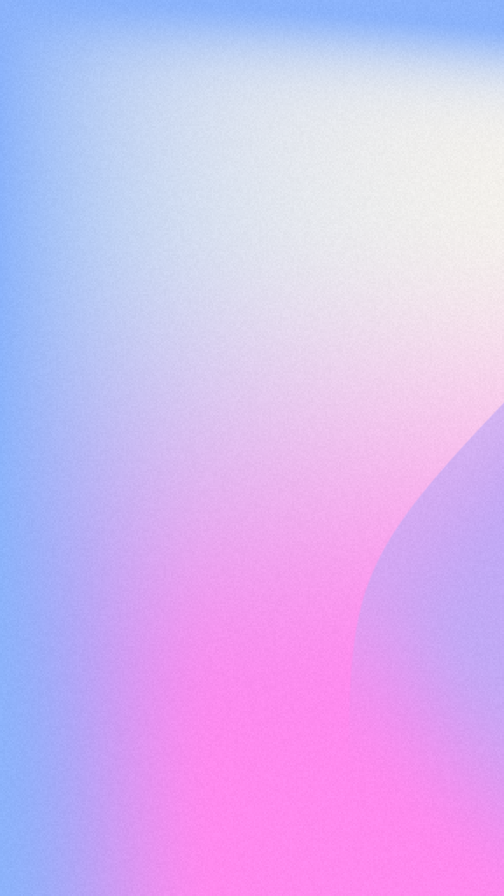
Write a WebGL 2 fragment shader that draws this background.

```glsl
#version 300 es
precision highp float;
// Soft vertical gradient from cream to pink, with blue haze on the left and top.
// A translucent lilac wave enters from the right: its edge is a softplus curve
// and its body dissolves diagonally. Fine grain covers everything.
uniform vec2 u_resolution;
out vec4 outColor;

const vec3 BLUE  = vec3(0.545, 0.702, 0.984);
const vec3 CREAM = vec3(0.953, 0.943, 0.926);
const vec3 PINK  = vec3(1.000, 0.540, 0.934);
const vec3 LILAC = vec3(0.758, 0.662, 0.961);

float hash(vec2 p) {
    vec3 q = fract(p.xyx * 0.1031);
    q += dot(q, q.yzx + 33.33);
    return fract((q.x + q.y) * q.z);
}

// Smooth bend from a slanted line into a level one, around zero.
float softplus(float t, float width) {
    return width * log(1.0 + exp(t / width));
}

// How far the warm centre shows through the blue; p.y runs downward.
float warmth(vec2 p) {
    float broad = (1.0 - exp(-2.8 * p.x)) / (1.0 - exp(-2.8));
    float tight = smoothstep(-0.03, 0.44, p.x);
    float side = mix(broad, tight, smoothstep(0.4, 0.9, p.y));
    float depth = max(p.y - 0.03 * p.x * p.x, 0.0);
    return side * (1.0 - exp(-pow(depth / 0.05, 1.5)));
}

vec3 backdrop(vec2 p) {
    vec3 warm = mix(CREAM, PINK, smoothstep(0.22, 0.80, p.y));
    return mix(BLUE, warm, warmth(p));
}

// Opacity of the lilac wave, with an antialiased edge of the given softness.
float waveOpacity(vec2 p, float softness) {
    float edge = 0.69 + 1.75 * softplus(0.625 - p.y, 0.05);
    float inside = p.x - edge;
    float body = mix(0.68, 1.0, smoothstep(0.0, 0.25, inside));
    float fade = 1.0 - smoothstep(0.58, 0.88, p.y - 0.5 * (p.x - 0.7));
    return body * fade * smoothstep(-softness, softness, inside);
}

void main() {
    vec2 uv = gl_FragCoord.xy / u_resolution;
    vec2 p = vec2(uv.x, 1.0 - uv.y);

    vec3 color = backdrop(p);
    float softness = max(0.003, 1.0 / u_resolution.x);
    color = mix(color, LILAC, waveOpacity(p, softness));

    // Grain on a lattice fixed to the canvas
    vec2 cell = floor(uv * vec2(288.0, 512.0));
    color += (hash(cell) + hash(cell + 71.0) - 1.0) * 0.018;

    outColor = vec4(clamp(color, 0.0, 1.0), 1.0);
}
```
